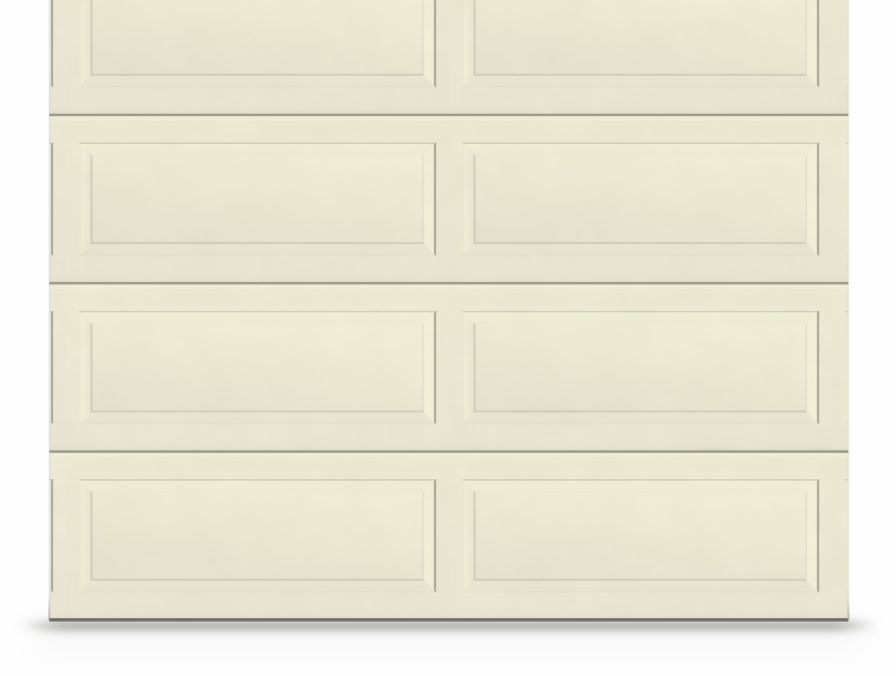
A WebGL 2 fragment shader for this texture:

```glsl
#version 300 es
precision highp float;

#define CANVAS vec2(1.3264, 1.0)
#define CENTER_X 0.6645
#define DOOR_HALF 0.5915
#define FLOOR_Y 0.083
#define PITCH vec2(0.567, 0.249)
#define PANEL_HALF vec2(0.265, 0.0846)
#define BEVEL 0.0195
#define FRAME vec3(0.912, 0.895, 0.820)
#define LIGHT vec3(0.945, 0.935, 0.845)
#define GROOVE vec3(0.640, 0.635, 0.565)
#define DARK vec3(0.420, 0.420, 0.395)
#define WALL vec3(0.995)

uniform vec2 u_resolution;
out vec4 fragColor;

float hash(vec2 cell) {
  return fract(sin(dot(cell, vec2(41.3, 289.1))) * 917.7);
}

// Coverage of a stroke with the given half width
float stroke(float d, float halfWidth, float px) {
  return 1.0 - smoothstep(halfWidth - 0.6 * px, halfWidth + 0.6 * px, abs(d));
}

// Faint uneven tone from layered sines
float mottle(vec2 p, float phase) {
  float sum = 0.0, amp = 0.5;
  vec2 w = p * 38.0 + phase * 20.0;
  for (int i = 0; i < 4; i++) {
    w = mat2(0.8, 0.6, -0.6, 0.8) * w;
    sum += amp * sin(w.x + 1.3 * sin(w.y)) * sin(w.y * 0.9 + phase);
    w *= 1.8;
    amp *= 0.6;
  }
  return sum;
}

// Picks a weight per edge: left, right, bottom, top
float edgeWeight(vec4 w, vec2 q, float cap) {
  return mix(q.x < 0.0 ? w.x : w.y, q.y < 0.0 ? w.z : w.w, cap);
}

// Recessed panel with mitred bevels and a shaded field
vec3 panel(vec2 q, vec3 frame, float px) {
  vec2 inset = PANEL_HALF - abs(q);
  float depth = min(inset.x, inset.y);
  float cap = smoothstep(-px, px, inset.x - inset.y);
  float slope = clamp(depth / BEVEL, 0.0, 1.0);

  float shine = edgeWeight(vec4(0.9 - slope, 0.95, -0.1, 0.9 - 0.4 * slope), q, cap);
  vec3 facet = mix(FRAME, LIGHT, shine);
  vec2 t = q / PANEL_HALF;
  float glow = smoothstep(-1.0, 1.1, 0.9 * t.y + 0.35 * t.x);
  vec3 field = mix(FRAME * 0.985, LIGHT * 0.992, glow);

  vec3 col = mix(frame, facet, smoothstep(-px, px, depth));
  col = mix(col, field, smoothstep(BEVEL - px, BEVEL + px, depth));

  // Inner crease and outer rim
  float crease = edgeWeight(vec4(0.32, 0.14, 0.32, 0.03), q, cap);
  float rim = edgeWeight(vec4(0.08, 0.85, 0.06, 0.42), q, cap);
  col = mix(col, GROOVE, crease * stroke(depth - BEVEL, 0.0016, px));
  float rimWidth = mix(0.0019, 0.0012, cap);
  return mix(col, GROOVE, rim * stroke(depth - 0.002, rimWidth, px));
}

// Stacked sections with seams between them
vec3 door(vec2 p, float px) {
  vec2 grid = p / PITCH;
  vec2 cell = floor(grid);
  vec2 q = (fract(grid) - 0.5) * PITCH;
  float below = 0.5 * PITCH.y - q.y;
  float above = 0.5 * PITCH.y + q.y;

  vec3 frame = mix(FRAME, LIGHT, 0.25 * smoothstep(-0.12, 0.12, q.y));
  vec3 col = panel(q, frame, px);
  col += 0.008 * mottle(p, hash(cell)) + 0.006 * (hash(cell + 7.0) - 0.5);

  col = mix(col, LIGHT, 0.7 * stroke(below - 0.006, 0.0022, px));
  col = mix(col, GROOVE, 0.25 * exp(-above / 0.004));
  return mix(col, mix(GROOVE, DARK, 0.25), 0.9 * stroke(min(below, above), 0.0018, px));
}

// Wall, contact shadow and a faint sheen on the ground
vec3 backdrop(vec2 p) {
  float reach = 1.0 - smoothstep(DOOR_HALF - 0.03, DOOR_HALF + 0.055, abs(p.x));
  float drop = (p.y + 0.008) / 0.011;
  vec3 col = mix(WALL, DARK, 0.42 * reach * exp(-drop * drop));
  float sheen = smoothstep(0.0, -0.02, p.y) * smoothstep(-0.085, -0.02, p.y);
  return col - 0.02 * reach * sheen;
}

void main() {
  vec2 p = gl_FragCoord.xy / u_resolution * CANVAS - vec2(CENTER_X, FLOOR_Y);
  float px = max(CANVAS.x / u_resolution.x, CANVAS.y / u_resolution.y);

  float side = DOOR_HALF - abs(p.x);
  float inside = smoothstep(-0.5 * px, 0.5 * px, min(side, p.y));
  vec3 col = mix(backdrop(p), door(p, px), inside);

  // Dark sill and lower side edges
  float span = smoothstep(-0.5 * px, 0.5 * px, side);
  col = mix(col, DARK, 0.95 * span * stroke(p.y, 0.0024, px));
  float edgeFade = 0.12 + 0.5 * (1.0 - smoothstep(0.0, 0.04, p.y));
  col = mix(col, GROOVE, edgeFade * step(0.0, p.y) * stroke(side, 0.0015, px));

  fragColor = vec4(clamp(col, 0.0, 1.0), 1.0);
}
```
